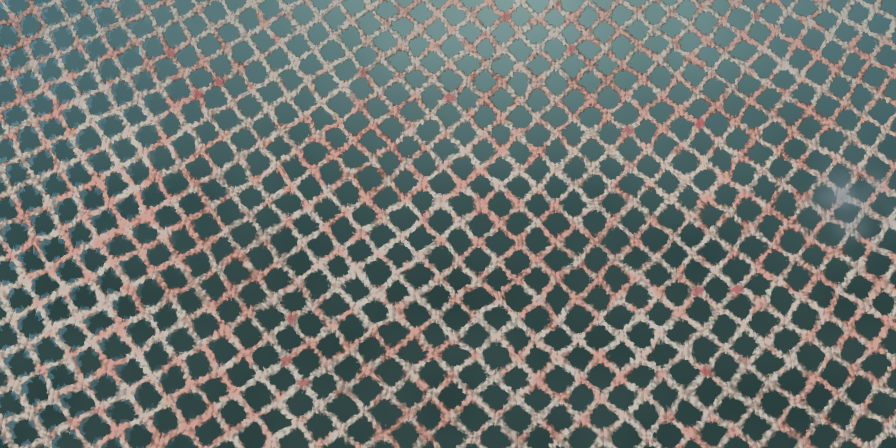
Give the GLSL for this texture, as a Shadertoy shader.

```glsl
const vec2 VANISHING = vec2(1.2, 4.0);      // point the mesh columns converge on
const float MID_RADIUS = 3.5;               // its distance to the canvas centre
const vec2 CELL = vec2(0.0245, 0.0235);     // diamond width and height, angular
const float HALF_WIDTH = 0.127;             // strand half width, in cells
const float KNOT_BLEND = 0.22;
const float WOBBLE = 0.17;
const float FUZZ = 0.17;
const float SOFTNESS = 0.018;
const float RED_KNOT_SHARE = 0.02;

const vec3 DEEP_WATER = vec3(0.18, 0.27, 0.265);
const vec3 MID_WATER = vec3(0.29, 0.42, 0.44);
const vec3 BRIGHT_WATER = vec3(0.50, 0.62, 0.61);
const vec3 ROPE_SHADE = vec3(0.39, 0.36, 0.32);
const vec3 ROPE_LIGHT = vec3(0.79, 0.77, 0.73);
const vec3 PINK_TINT = vec3(1.04, 0.83, 0.81);
const vec3 RED = vec3(0.66, 0.28, 0.30);
const vec3 FRINGE_BLUE = vec3(0.42, 0.62, 0.72);
const vec3 SMUDGE = vec3(0.49, 0.56, 0.60);

float hash(vec2 p) {
    vec3 q = fract(p.xyx * 0.1031);
    q += dot(q, q.yzx + 33.33);
    return fract((q.x + q.y) * q.z);
}

float noise(vec2 p) {
    vec2 i = floor(p), f = fract(p);
    f = f * f * (3.0 - 2.0 * f);
    float low = mix(hash(i), hash(i + vec2(1, 0)), f.x);
    float high = mix(hash(i + vec2(0, 1)), hash(i + vec2(1, 1)), f.x);
    return mix(low, high, f.y);
}

float smoothMin(float a, float b, float k) {
    float h = max(k - abs(a - b), 0.0) / k;
    return min(a, b) - 0.25 * h * h * k;
}

// Fanned diagonal mesh: strands lie on whole numbers of either axis
vec2 meshCoords(vec2 p) {
    vec2 q = p - VANISHING;
    vec2 g = vec2(atan(q.x, -q.y), log(length(q) / MID_RADIUS)) / CELL;
    return vec2(g.x + g.y, g.x - g.y);
}

vec3 waterColor(vec2 p) {
    float lift = smoothstep(0.35, 1.1, p.y + 0.1 * abs(p.x - 1.0));
    vec3 water = mix(DEEP_WATER, MID_WATER, lift);
    vec2 toGlow = (p - vec2(1.15, 1.08)) * vec2(1.6, 2.9);
    water = mix(water, BRIGHT_WATER, exp(-dot(toGlow, toGlow)));
    return water + 0.04 * (noise(p * 9.0) - 0.5);
}

// Twisted fibres, rounded shading, pink wear and red knots
vec3 ropeColor(vec2 u, vec2 s, float edge) {
    bool firstOnTop = abs(s.x) < abs(s.y);
    float along = firstOnTop ? u.y : u.x;
    float across = firstOnTop ? s.x : s.y;
    float twist = sin(6.2832 * (4.0 * along + 3.0 * across));
    float grain = noise(u * 11.0 + 70.0) - 0.5;
    float light = 0.2 + 0.72 * smoothstep(0.02, -0.11, edge);
    light += 0.11 * twist + 0.75 * grain - 0.9 * across;
    light += 0.3 * (noise(u * 0.35 + 60.0) - 0.5);
    vec3 rope = mix(ROPE_SHADE, ROPE_LIGHT, clamp(light, 0.0, 1.0));

    float knot = exp(-22.0 * dot(s, s));
    float wear = 0.4 * noise(u * 0.4 + 20.0) + 0.6 * noise(u * 2.6);
    float pink = smoothstep(0.4, 0.75, wear) + 0.35 * knot;
    rope *= mix(vec3(1.0), PINK_TINT, clamp(pink, 0.0, 1.0));
    float redKnot = step(hash(floor(u + 0.5) + 150.0), RED_KNOT_SHARE);
    float redFleck = smoothstep(0.3, 0.8, knot + 0.8 * grain);
    return mix(rope, RED, 0.6 * redKnot * redFleck);
}

void mainImage(out vec4 fragColor, in vec2 fragCoord) {
    vec2 p = fragCoord / iResolution.y;
    float aspect = iResolution.x / iResolution.y;
    vec2 u = meshCoords(p);
    u += WOBBLE * (vec2(noise(u * 1.6 + 40.0), noise(u * 1.6 + 90.0)) - 0.5);

    // Signed distance to the bristly strands
    vec2 s = fract(u + 0.5) - 0.5;
    float bristle = 0.65 * noise(u * 8.0 + 200.0) + 0.35 * noise(u * 17.0 + 300.0) - 0.5;
    float edge = smoothMin(abs(s.x), abs(s.y), KNOT_BLEND) - HALF_WIDTH + FUZZ * bristle;
    float cellSize = length(p - VANISHING) * CELL.x * 0.7;
    float blur = SOFTNESS + 0.6 / (iResolution.y * cellSize);
    float cover = smoothstep(blur, -blur, edge);

    // Water, with a coloured fringe towards the left border
    vec3 color = waterColor(p);
    float border = smoothstep(0.55, 0.0, p.x);
    float fringe = smoothstep(0.13, 0.03, edge) * step(0.0, s.x + s.y);
    color = mix(color, FRINGE_BLUE, 0.55 * border * fringe);

    // Rope, hazed near the glow
    float haze = 0.03 + 0.2 * smoothstep(0.6, 1.05, p.y);
    vec3 rope = mix(ropeColor(u, s, edge), color, haze);
    color = mix(color, rope, cover);

    // Pale smudge near the right border
    vec2 spot = (p - vec2(aspect - 0.09, 0.55)) / vec2(0.09, 0.08);
    color = mix(color, SMUDGE, 0.8 * exp(-dot(spot, spot)) * noise(p * 25.0 + 5.0));
    fragColor = vec4(color, 1.0);
}
```
